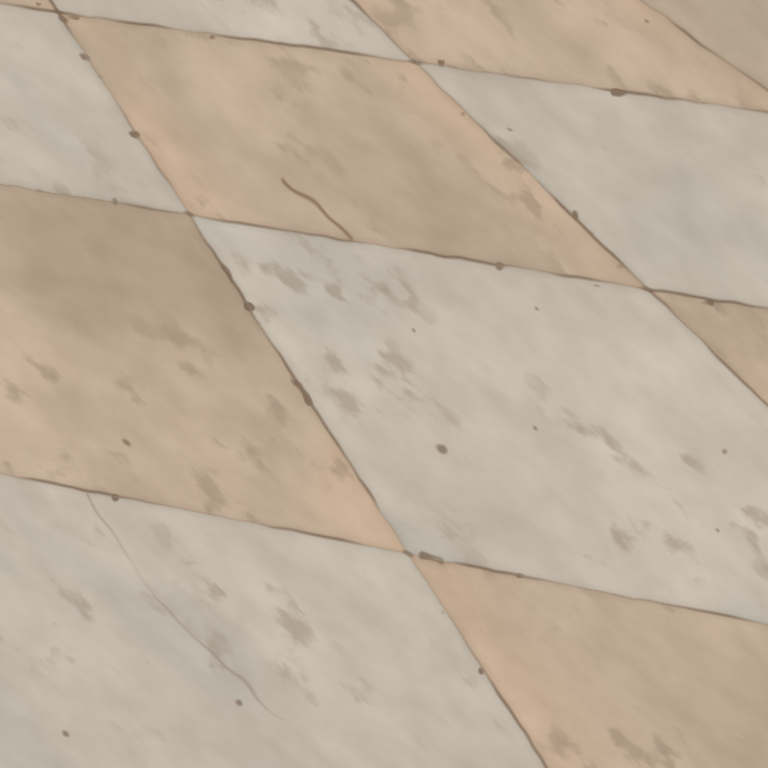
This texture is drawn by a three.js fragment shader. Its source:

```glsl
varying vec2 vUv;

float hash(vec2 p) {
  vec3 q = fract(vec3(p.xyx) * 0.1031);
  q += dot(q, q.yzx + 33.33);
  return fract((q.x + q.y) * q.z);
}

float noise(vec2 p) {
  vec2 i = floor(p), f = fract(p);
  f = f * f * (3.0 - 2.0 * f);
  return mix(mix(hash(i), hash(i + vec2(1.0, 0.0)), f.x),
             mix(hash(i + vec2(0.0, 1.0)), hash(i + 1.0), f.x), f.y);
}

float fbm(vec2 p) {
  float sum = 0.0, amp = 0.5;
  for (int i = 0; i < 5; i++) {
    sum += amp * noise(p);
    p = mat2(1.6, 1.2, -1.2, 1.6) * p + 7.3;
    amp *= 0.5;
  }
  return sum / 0.97;
}

float segment(vec2 p, vec2 a, vec2 b) {
  vec2 ab = b - a;
  return length(p - a - ab * clamp(dot(p - a, ab) / dot(ab, ab), 0.0, 1.0));
}

float stroke(float d, float halfWidth) {
  return 1.0 - smoothstep(halfWidth - 0.002, halfWidth + 0.003, d);
}

void main() {
  vec2 p = vUv;
  vec2 wobble = vec2(noise(p * 45.0), noise(p * 45.0 + 50.0)) - 0.5;
  vec2 worn = p + wobble * 0.0025;

  // Paving grid in perspective
  float depth = 2.001 - worn.y - 0.0501 * worn.x;
  vec2 grid = vec2(2.495 * (worn.x + 0.647 * worn.y - 0.7124),
                   5.29 * (0.995 - worn.y - 0.141 * worn.x)) / depth;
  vec2 tile = floor(grid);
  float isTan = 1.0 - mod(tile.x + tile.y, 2.0);
  isTan = max(isTan, 0.75 * step(2.0, grid.x) * step(grid.y, 0.0));
  vec2 seed = vec2(hash(tile + 20.0), hash(tile + 41.0)) * 30.0;

  // Clouds and slanted veins, shifted from slab to slab
  vec2 slant = vec2(dot(p, vec2(0.77, -0.64)), dot(p, vec2(0.64, 0.77)));
  float cloud = fbm(p * 4.5 + seed);
  float vein = fbm(slant * vec2(4.0, 13.0) + seed.yx + cloud);
  float fine = fbm(slant * vec2(20.0, 44.0) + seed);
  float tone = smoothstep(0.22, 0.72, 0.45 * cloud + 0.55 * vein);

  vec3 pale = mix(vec3(0.735, 0.69, 0.63), vec3(0.785, 0.745, 0.685), tone);
  pale = mix(pale, vec3(0.705, 0.685, 0.645),
             0.5 * smoothstep(0.52, 0.75, fbm(slant * vec2(3.0, 8.0) + seed + 9.0)));
  vec3 tan = mix(vec3(0.675, 0.60, 0.515), vec3(0.775, 0.69, 0.60), tone);
  vec2 inner = fract(grid);
  float side = min(inner.x, 1.0 - inner.x);
  float blush = smoothstep(0.22, 0.0, side) * smoothstep(0.3, 0.65, cloud);
  tan = mix(tan, vec3(0.79, 0.68, 0.575), 0.6 * blush);
  vec3 color = mix(pale, tan, isTan);
  color *= 0.99 + 0.02 * hash(tile + 3.0);
  color += (fine - 0.5) * 0.07;

  // Faint smudges along the veins
  float smudge = smoothstep(0.58, 0.8, fbm(slant * vec2(18.0, 40.0) + seed + 3.0));
  color = mix(color, vec3(0.55, 0.48, 0.41), 0.4 * smudge * smoothstep(0.4, 0.65, vein));

  // Joints: distances in canvas units, fading in places and chipped in others
  vec2 line = floor(grid + 0.5);
  vec2 slope = vec2(2.495 * (1.19 + 0.29 * line.x), 5.29 * (1.0 - 0.187 * line.y));
  vec2 gap = abs(grid - line) * depth / slope;
  float joint = min(gap.x, gap.y);
  float wear = smoothstep(0.2, 0.8, noise(p * 16.0 + 4.0));
  float chip = smoothstep(0.82, 0.95, noise(p * 40.0 + 17.0));
  color *= 1.0 - 0.04 * smoothstep(0.012, 0.0, joint);
  float jointMask = stroke(joint, 0.0004 + 0.0009 * wear + 0.006 * chip);
  color = mix(color, vec3(0.43, 0.35, 0.28), jointMask * (0.22 + 0.5 * max(wear, chip)));
  float corner = length(gap * vec2(1.0, 1.3));
  color = mix(color, vec3(0.40, 0.33, 0.26), 0.45 * stroke(corner, 0.004));

  // Hairline cracks
  vec2 bent = p + (vec2(noise(p * 24.0), noise(p * 24.0 + 80.0)) - 0.5) * 0.016;
  float split = segment(bent, vec2(0.365, 0.768), vec2(0.457, 0.690));
  color = mix(color, vec3(0.43, 0.34, 0.26), (0.35 + 0.4 * wear) * stroke(split, 0.0012));
  float hair = min(segment(bent, vec2(0.12, 0.36), vec2(0.21, 0.215)),
                   segment(bent, vec2(0.21, 0.215), vec2(0.37, 0.06)));
  color = mix(color, vec3(0.55, 0.48, 0.42), (0.15 + 0.35 * wear) * stroke(hair, 0.001));

  // Scattered pits, at most one per cell
  vec2 cell = floor(p * 8.0);
  vec2 center = (cell + 0.2 + 0.6 * vec2(hash(cell + 5.0), hash(cell + 61.0))) / 8.0;
  vec2 offset = p - center + wobble * 0.006;
  float pit = length(vec2(dot(offset, vec2(0.8, -0.6)) * 0.65, dot(offset, vec2(0.6, 0.8))));
  float size = 0.001 + 0.005 * pow(hash(cell + 33.0), 3.0);
  float present = step(0.84, hash(cell + 12.0));
  color = mix(color, vec3(0.43, 0.35, 0.28), present * stroke(pit, size) * 0.6);

  gl_FragColor = vec4(color, 1.0);
}
```
